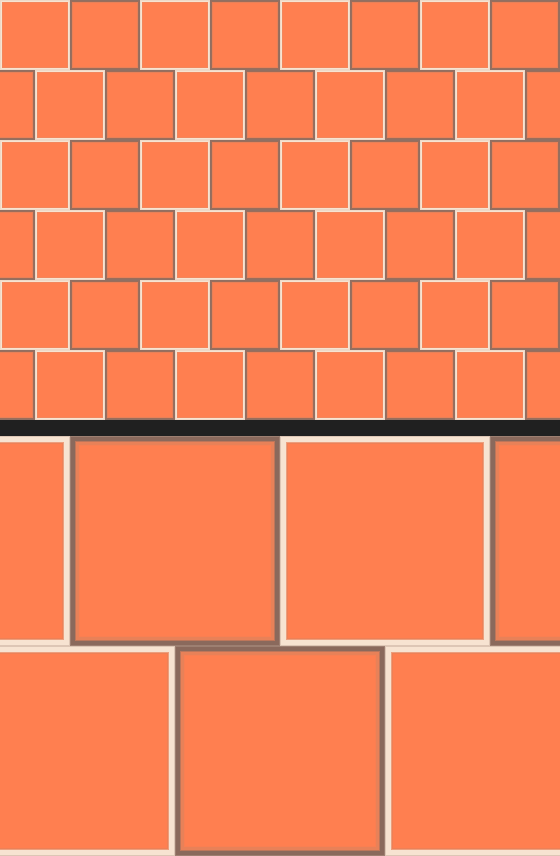
Top: the whole. Bottom: its middle third, enlarged.
Give the GLSL for this pattern, as a Shadertoy shader.

```glsl
// Antialiased step: 0 before the edge, 1 past it
float past(float edge, float dist, float blur) {
    return clamp((dist - edge) / blur + 0.5, 0.0, 1.0);
}

void mainImage(out vec4 fragColor, in vec2 fragCoord) {
    // Eight columns by six rows, alternate rows shifted by half a tile
    vec2 grid = vec2(8.0, 6.0);
    vec2 p = fragCoord / iResolution.xy * grid;
    float row = floor(p.y);
    p.x += 0.5 * (1.0 - mod(row, 2.0));

    // Distance inward from the nearest tile side
    vec2 side = 0.5 - abs(fract(p) - 0.5);
    float dist = min(side.x, side.y);
    float blur = max(grid.x / iResolution.x, grid.y / iResolution.y);

    // Pale and dark borders alternate like a checkerboard
    float pale = mod(floor(p.x) + row, 2.0);
    vec3 coral = vec3(1.0, 0.498, 0.314);
    vec3 seam = vec3(0.72, 0.62, 0.56);
    vec3 border = mix(vec3(0.54, 0.41, 0.36), vec3(0.97, 0.89, 0.82), pale);
    vec3 innerShade = vec3(0.91, 0.505, 0.345);

    // Layers from the seam to the tile face
    vec3 color = mix(seam, border, past(0.002, dist, blur));
    color = mix(color, innerShade, past(mix(0.026, 0.030, pale), dist, blur));
    color = mix(color, coral, past(mix(0.044, 0.037, pale), dist, blur));
    fragColor = vec4(color, 1.0);
}
```
